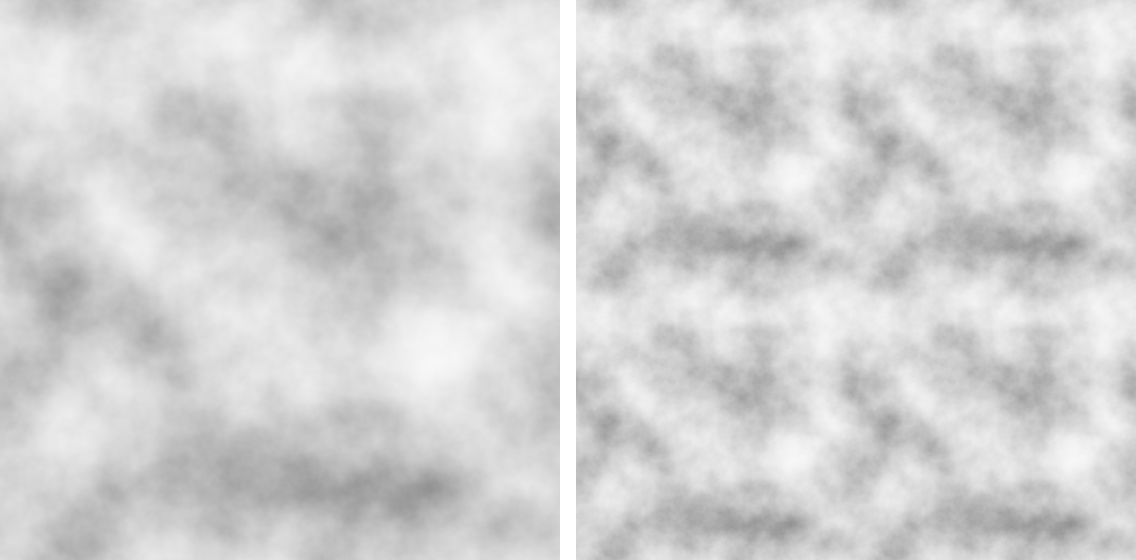
Left, the tile; right, the same tile 2 across and 2 down.
Give the GLSL for this texture, as a Shadertoy shader.

```glsl
// Random unit gradient for a lattice cell, wrapped to the period
vec2 cellGradient(ivec2 cell, int period, int seed) {
    uvec2 c = uvec2((cell + period * 4) % period);
    uint h = c.x * 374761393u + c.y * 668265263u + uint(seed) * 2246822519u;
    h = (h ^ (h >> 15)) * 2246822519u;
    h = (h ^ (h >> 13)) * 3266489917u;
    h ^= h >> 16;
    float angle = 6.2831853 * float(h & 65535u) / 65536.0;
    return vec2(cos(angle), sin(angle));
}

// Gradient noise that repeats after a whole number of cells
float tiledNoise(vec2 p, int period, int seed) {
    ivec2 cell = ivec2(floor(p));
    vec2 f = fract(p);
    vec2 w = f * f * f * (f * (f * 6.0 - 15.0) + 10.0);
    vec2 e = vec2(0.0, 1.0);
    float a = dot(cellGradient(cell, period, seed), f);
    float b = dot(cellGradient(cell + ivec2(1, 0), period, seed), f - e.yx);
    float c = dot(cellGradient(cell + ivec2(0, 1), period, seed), f - e.xy);
    float d = dot(cellGradient(cell + ivec2(1, 1), period, seed), f - e.yy);
    return mix(mix(a, b, w.x), mix(c, d, w.x), w.y);
}

// Octaves from broad billows to fine wisps
float cloud(vec2 uv) {
    float sum = 0.0, amplitude = 1.0;
    int period = 4;
    for (int octave = 0; octave < 6; octave++) {
        vec2 shift = vec2(0.37, 0.71) * float(octave);
        sum += amplitude * tiledNoise(uv * float(period) + shift, period, octave + 11);
        amplitude *= 0.5;
        period *= 2;
    }
    return sum;
}

void mainImage(out vec4 fragColor, in vec2 fragCoord) {
    float density = cloud(fragCoord / iResolution.xy);

    // Compress the highlights and deepen the shadows
    float grey = 0.835 + 0.26 * density - 0.117 * density * density;
    fragColor = vec4(vec3(clamp(grey, 0.0, 1.0)), 1.0);
}
```
